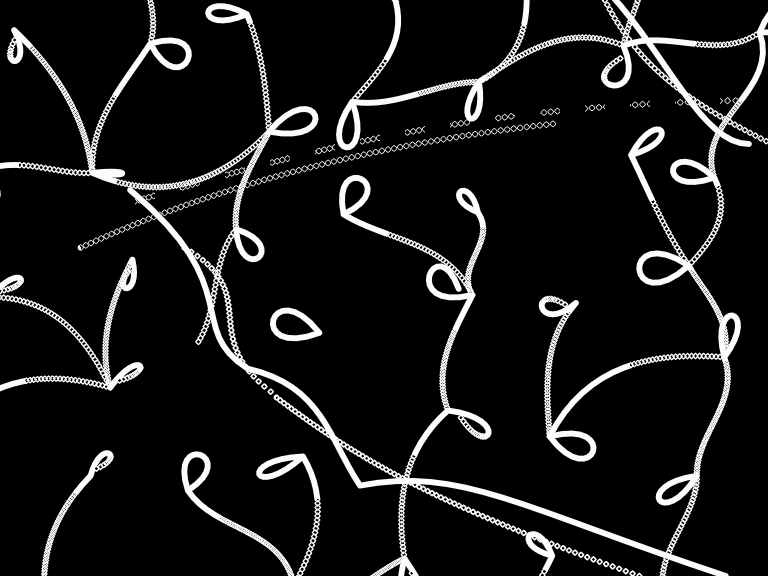
Give the GLSL for this pattern, as a Shadertoy shader.

```glsl
// Looping chalk-like strokes on black: a skewed lattice of jittered nodes, each with
// a teardrop loop and a curved link to a neighbour, crossed by a few long sweeps.
// Every stroke is a cubic curve, part solid and part a chain of hollow diamond beads.

vec2 hash2(vec2 p) {
    vec3 q = fract(p.xyx * vec3(0.1031, 0.1030, 0.0973));
    q += dot(q, q.yzx + 33.33);
    return fract((q.xx + q.yz) * q.zy);
}

vec2 cubic(vec2 a, vec2 b, vec2 c, vec2 d, float t) {
    float s = 1.0 - t;
    return s * s * s * a + 3.0 * s * t * (s * b + t * c) + t * t * t * d;
}

// Hollow bead, between a circle and a diamond
float beadDistance(vec2 p, float wall) {
    float radius = mix(length(p), 0.8 * (abs(p.x) + abs(p.y)), 0.6);
    return abs(radius - 0.0051 + wall) - wall;
}

// Ink of one curve: solid up to the share "solid", beads spaced by "gap" after it
float stroke(vec2 p, vec2 a, vec2 b, vec2 c, vec2 d, float gap, float solid, float wall) {
    float nearest = 1e3, tNear = 0.0, len = 0.0;
    vec2 prev = a;
    for (int i = 1; i <= 16; i++) {
        vec2 next = cubic(a, b, c, d, float(i) / 16.0);
        vec2 edge = next - prev;
        float h = clamp(dot(p - prev, edge) / max(dot(edge, edge), 1e-9), 0.0, 1.0);
        float dist = length(p - prev - h * edge);
        if (dist < nearest) {
            nearest = dist;
            tNear = (float(i - 1) + h) / 16.0;
        }
        len += length(edge);
        prev = next;
    }
    if (nearest > 0.02) return 0.0;

    float dist = nearest - 0.0051;
    if (tNear > solid) {
        float count = max(floor(len / gap), 1.0);
        float k = round(tNear * count);
        dist = 1.0;
        for (float j = -2.0; j <= 2.0; j++) {
            float t = clamp((k + j) / count, 0.0, 1.0);
            dist = min(dist, beadDistance(p - cubic(a, b, c, d, t), wall));
        }
    }
    return clamp(0.5 - dist * iResolution.y, 0.0, 1.0);
}

const mat2 lattice = mat2(0.215, 0.04, 0.03, 0.205);

vec2 nodeAt(vec2 id) {
    return lattice * (id + 0.25 + 0.5 * hash2(id + 17.0));
}

// Loop that leaves a node and returns close to it
float nodeLoop(vec2 p, vec2 id) {
    vec2 size = hash2(id + 41.0), turn = hash2(id + 73.0);
    if (size.y > 0.9) return 0.0;
    vec2 node = nodeAt(id);
    float angle = 6.2832 * turn.x;
    vec2 along = vec2(cos(angle), sin(angle)) * mix(0.06, 0.115, size.x);
    vec2 across = vec2(-along.y, along.x) * mix(0.12, 0.85, turn.y);
    vec2 tail = node + 0.25 * along * step(0.5, size.y);
    return stroke(p, node, node + along + across, node + along - across, tail,
                  0.0045, size.y < 0.7 ? 1.0 : 0.6, 0.0014);
}

// Bowed link to the right, lower or lower right neighbour
float nodeLink(vec2 p, vec2 id) {
    vec2 pick = hash2(id + 97.0), bend = hash2(id + 131.0) - 0.5;
    if (pick.x > 0.95) return 0.0;
    vec2 way = pick.x < 0.4 ? vec2(1, 0) : pick.x < 0.78 ? vec2(0, -1) : vec2(1, -1);
    vec2 a = nodeAt(id), d = nodeAt(id + way);
    vec2 side = vec2(a.y - d.y, d.x - a.x);
    return stroke(p, a, mix(a, d, 0.33) + side * bend.x * 0.7,
                  mix(a, d, 0.67) + side * bend.y * 0.5, d,
                  mix(0.0042, 0.0075, pick.y), 0.55 * hash2(id + 7.0).x, 0.0013);
}

// Long curves that cross the lattice
float sweeps(vec2 p) {
    // Wavy solid descent
    vec2 bend = vec2(0.43, 0.36), dip = vec2(0.625, 0.157);
    float ink = stroke(p, vec2(0.226, 0.67), vec2(0.43, 0.5), vec2(0.32, 0.43), bend, 0.006, 1.0, 0.0013);
    ink = max(ink, stroke(p, bend, vec2(0.56, 0.33), vec2(0.57, 0.24), dip, 0.006, 1.0, 0.0013));
    ink = max(ink, stroke(p, dip, vec2(0.8, 0.19), vec2(0.9, 0.12), vec2(1.26, 0.0), 0.006, 1.0, 0.0013));
    // Beaded companion
    ink = max(ink, stroke(p, vec2(0.32, 0.57), vec2(0.46, 0.49), vec2(0.34, 0.42), vec2(0.47, 0.32), 0.009, 0.0, 0.0015));
    ink = max(ink, stroke(p, vec2(0.48, 0.31), vec2(0.65, 0.18), vec2(0.8, 0.11), vec2(1.11, 0.0), 0.009, 0.0, 0.0015));
    // Pair falling from the upper right
    ink = max(ink, stroke(p, vec2(1.05, 1.0), vec2(1.11, 0.88), vec2(1.2, 0.82), vec2(1.34, 0.75), 0.009, 0.0, 0.0013));
    ink = max(ink, stroke(p, vec2(1.06, 1.01), vec2(1.16, 0.9), vec2(1.22, 0.75), vec2(1.3, 0.75), 0.006, 1.0, 0.0013));
    // Faint arcs, the upper one dashed
    ink = max(ink, stroke(p, vec2(0.14, 0.57), vec2(0.38, 0.68), vec2(0.65, 0.75), vec2(0.96, 0.785), 0.0105, 0.0, 0.0007));
    float dash = step(fract(p.x * 12.8), 0.45);
    return max(ink, dash * stroke(p, vec2(0.2, 0.64), vec2(0.5, 0.73), vec2(0.8, 0.82), vec2(1.32, 0.826), 0.0105, 0.0, 0.0007));
}

void mainImage(out vec4 fragColor, in vec2 fragCoord) {
    vec2 p = fragCoord / iResolution.y;
    vec2 cell = floor(inverse(lattice) * p);
    float ink = sweeps(p);
    for (float y = -1.0; y <= 1.0; y++) {
        for (float x = -1.0; x <= 1.0; x++) {
            vec2 id = cell + vec2(x, y);
            ink = max(ink, max(nodeLoop(p, id), nodeLink(p, id)));
        }
    }
    fragColor = vec4(vec3(0.99 * ink), 1.0);
}
```
